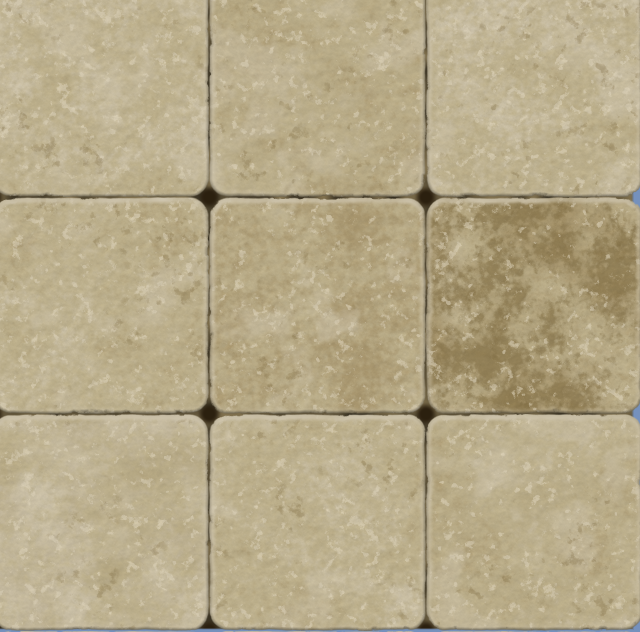
Reproduce this texture procedurally as a Shadertoy shader.

```glsl
const vec2 ORIGIN = vec2(-0.012, 0.002);
const float PITCH = 0.343;
const float HALF_SIDE = 0.1704;
const float CORNER = 0.029;

const vec3 CREAM = vec3(0.80, 0.76, 0.665);
const vec3 SAND = vec3(0.73, 0.68, 0.54);
const vec3 OCHRE = vec3(0.65, 0.58, 0.425);
const vec3 UMBER = vec3(0.47, 0.39, 0.22);
const vec3 JOINT = vec3(0.40, 0.35, 0.24);
const vec3 GROUT = vec3(0.17, 0.125, 0.06);
const vec3 BACKDROP = vec3(0.46, 0.57, 0.74);

// Paleness and amount of brown staining, row by row from the bottom
const float PALENESS[9] = float[9](0.66, 0.54, 0.49, 0.50, 0.31, 0.30, 0.62, 0.44, 0.63);
const float STAIN[9] = float[9](0.10, 0.0, 0.05, 0.0, 0.0, 0.62, 0.0, 0.05, 0.0);

float hash(vec2 p) {
    vec3 q = fract(p.xyx * 0.1031);
    q += dot(q, q.yzx + 33.33);
    return fract((q.x + q.y) * q.z);
}

float noise(vec2 p) {
    vec2 i = floor(p), f = fract(p);
    f = f * f * (3.0 - 2.0 * f);
    vec2 e = vec2(0.0, 1.0);
    return mix(mix(hash(i), hash(i + e.yx), f.x),
               mix(hash(i + e.xy), hash(i + e.yy), f.x), f.y);
}

float fbm(vec2 p) {
    float sum = 0.0, weight = 0.5;
    for (int k = 0; k < 5; k++) {
        sum += weight * noise(p);
        p = mat2(1.6, 1.2, -1.2, 1.6) * p + 7.3;
        weight *= 0.5;
    }
    return sum / 0.969;
}

float roundedBox(vec2 p, float halfSide, float radius) {
    vec2 q = abs(p) - halfSide + radius;
    return length(max(q, 0.0)) + min(max(q.x, q.y), 0.0) - radius;
}

// Tumbled outline: slight wobble and a few shallow chips
float tileDistance(vec2 local, vec2 seed) {
    float wobble = 0.004 * (fbm(local * 34.0 + seed) - 0.5);
    float chips = 0.0025 * smoothstep(0.55, 0.8, fbm(local * 60.0 + seed + 9.0));
    return roundedBox(local, HALF_SIDE, CORNER) + wobble + chips;
}

// Outward direction of the tile outline
vec2 outlineNormal(vec2 p) {
    vec2 q = max(abs(p) - HALF_SIDE + CORNER, 0.0);
    return sign(p) * q / max(length(q), 1e-4);
}

// Height difference towards the light at the upper left
float relief(vec2 p, float scale) {
    vec2 q = p * scale;
    return fbm(q) - fbm(q + vec2(-0.25, 0.35));
}

vec3 stone(vec2 local, vec2 seed, float paleness, float stain) {
    vec2 p = local + seed;
    vec2 turned = mat2(0.8, 0.6, -0.6, 0.8) * p;
    float cloud = fbm(p * 13.0) - 0.5;
    float bands = fbm(p * vec2(22.0, 70.0)) - 0.5;
    float grain = fbm(turned * 120.0) - 0.5;
    float tone = paleness + 0.62 * cloud + 0.25 * bands + 0.5 * grain;
    vec3 color = mix(OCHRE, SAND, smoothstep(0.0, 0.52, tone));
    color = mix(color, CREAM, smoothstep(0.45, 1.0, tone));

    // Chalky patches, mottled brown stains, bright flecks and fine pits
    float chalk = smoothstep(0.55, 0.75, fbm(p * 15.0 + 31.0));
    color = mix(color, CREAM, 0.5 * chalk * (1.0 - stain));
    float brown = smoothstep(0.32, 0.78, fbm(p * 17.0 + 57.0) + 0.7 * grain);
    color = mix(color, UMBER, stain * brown);
    float fleck = smoothstep(0.62, 0.78, fbm(turned * 95.0 + 11.0));
    color = mix(color, CREAM + 0.05, 0.6 * fleck);
    float pit = smoothstep(0.63, 0.78, fbm(turned * 65.0 + 83.0));
    pit *= smoothstep(0.45, 0.65, fbm(p * 14.0 + 19.0));
    color = mix(color, UMBER, 0.3 * pit);
    return color * (1.0 + 0.09 * relief(p, 75.0) + 0.07 * relief(turned, 170.0));
}

// Worn pale rim, lit from above, shaded softly towards the joint
vec3 bevel(vec3 color, float dist, vec2 normal, float wear) {
    float facing = dot(normal, normalize(vec2(-0.2, 1.0)));
    float rim = smoothstep(-0.012, -0.004, dist);
    float edge = smoothstep(-0.006, 0.001, dist);
    color = mix(color, CREAM, rim * wear * (0.55 + 0.35 * facing));
    return color * (1.0 - edge * (0.22 - 0.20 * facing));
}

void mainImage(out vec4 fragColor, in vec2 fragCoord) {
    float pixel = 1.0 / iResolution.y;
    vec2 p = fragCoord * pixel;
    vec2 grid = (p - ORIGIN) / PITCH;
    vec2 cell = floor(grid);
    vec2 local = (fract(grid) - 0.5) * PITCH;
    ivec2 index = clamp(ivec2(cell), 0, 2);
    int tile = index.y * 3 + index.x;
    vec2 seed = 5.0 + 20.0 * vec2(hash(cell + 3.0), hash(cell + 17.0));

    float dist = tileDistance(local, seed);
    float wear = 0.4 + 1.0 * fbm(local * 25.0 + seed + 40.0);
    vec3 color = stone(local, seed, PALENESS[tile], STAIN[tile]);
    color = bevel(color, dist, outlineNormal(local), wear);

    // Thin brown joints, dark corner holes, blue ground beyond right and bottom
    float hole = 1.0 - smoothstep(0.007, 0.020, length(0.5 * PITCH - abs(local)));
    vec3 gap = mix(JOINT * (0.5 + 0.8 * noise(p * 45.0)), GROUT, hole);
    float outside = max(smoothstep(0.998, 1.004, p.x), 1.0 - smoothstep(0.003, 0.007, p.y));
    gap = mix(gap, BACKDROP, outside);
    float softness = max(pixel, 0.0012);
    float cover = 1.0 - smoothstep(-softness, softness, dist);
    fragColor = vec4(mix(gap, color, cover), 1.0);
}
```
